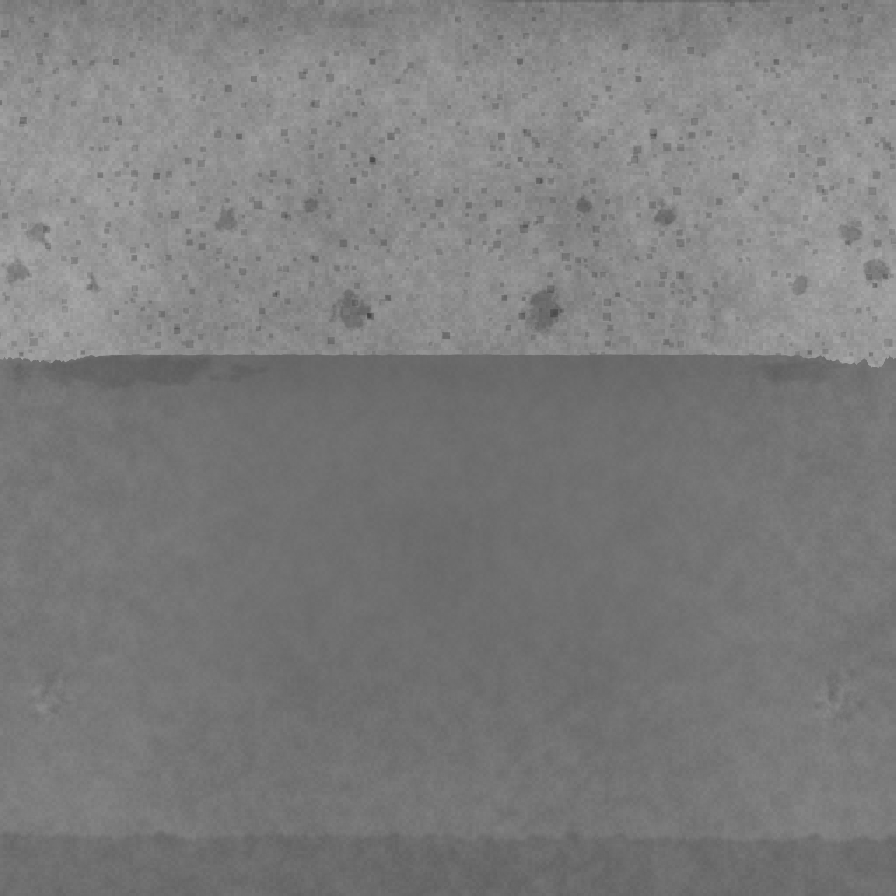
A WebGL 2 fragment shader for this texture:

```glsl
#version 300 es
precision highp float;
// Weathered concrete wall: pale pitted upper slab over a smooth dark lower slab.
uniform vec2 u_resolution;
out vec4 fragColor;

const float LEDGE_Y = 0.604;
const float FOOT_Y = 0.066;
const float AXIS_X = 0.498;

float hash(vec2 p) {
  vec3 q = fract(vec3(p.xyx) * 0.1031);
  q += dot(q, q.yzx + 33.33);
  return fract((q.x + q.y) * q.z);
}

float valueNoise(vec2 p) {
  vec2 cell = floor(p), f = fract(p);
  f = f * f * (3.0 - 2.0 * f);
  float low = mix(hash(cell), hash(cell + vec2(1, 0)), f.x);
  float high = mix(hash(cell + vec2(0, 1)), hash(cell + vec2(1, 1)), f.x);
  return mix(low, high, f.y);
}

// Layered noise centred on zero.
float fbm(vec2 p) {
  float sum = 0.0, weight = 0.5;
  for (int i = 0; i < 4; i++) {
    sum += weight * (valueNoise(p) - 0.5);
    p = p * 2.03 + 17.1;
    weight *= 0.5;
  }
  return sum;
}

// Blocky random grain, centred on zero.
float grain(vec2 p, float count) {
  return hash(floor(p * count) + 5.0) - 0.5;
}

// Square pits, at most one in each cell.
float pits(vec2 p, float count, float density, float size, float blur) {
  vec2 cell = floor(p * count);
  float present = step(hash(cell + 31.0), density);
  vec2 shift = (vec2(hash(cell + 7.0), hash(cell + 13.0)) - 0.5) * 0.4;
  vec2 d = abs(fract(p * count) - 0.5 - shift);
  float halfSide = size * mix(0.6, 1.2, hash(cell + 43.0));
  float soft = blur * count;
  return present * (1.0 - smoothstep(halfSide - soft, halfSide + soft, max(d.x, d.y)));
}

// Round patch with a ragged rim.
float patchMask(vec2 p, vec2 centre, vec2 radius, float ragged) {
  float d = length((p - centre) / radius) + ragged;
  return 1.0 - smoothstep(0.55, 1.2, d);
}

float upperSlab(vec2 uv, vec2 m, float blur) {
  float side = smoothstep(0.12, 0.5, m.x);
  float lowness = 1.0 - smoothstep(0.6, 0.85, uv.y);
  float tone = 0.553 + 0.018 * side + 0.045 * side * lowness;
  tone -= 0.07 * smoothstep(0.91, 1.0, uv.y);
  tone -= 0.03 * (1.0 - side) * lowness;
  tone += 0.02 * exp(-pow((uv.y - 0.87) / 0.06, 2.0));
  tone += 0.09 * fbm(m * vec2(7, 9) + 3.0) + 0.09 * fbm(uv * vec2(60, 45));
  tone += 0.035 * grain(uv, 128.0) + 0.04 * grain(uv, 256.0);

  // Scattered pits, sparser near the top
  float spread = 1.0 - 0.5 * smoothstep(0.85, 1.0, uv.y);
  tone -= 0.09 * pits(uv, 64.0, 0.1 * spread, 0.25, blur);
  tone -= 0.07 * pits(uv + 0.37, 105.0, 0.09 * spread, 0.32, blur);
  tone -= 0.13 * pits(m + 0.21, 46.0, 0.045 * spread, 0.16, blur);

  // Larger mirrored stains: distance from axis, height, radius
  vec3 stains[6] = vec3[6](vec3(0.453, 0.740, 0.012), vec3(0.482, 0.697, 0.013),
    vec3(0.246, 0.757, 0.014), vec3(0.105, 0.652, 0.019),
    vec3(0.393, 0.682, 0.009), vec3(0.151, 0.772, 0.010));
  float ragged = 1.8 * fbm(uv * 95.0);
  for (int i = 0; i < 6; i++)
    tone -= 0.11 * patchMask(m, stains[i].xy, stains[i].z * vec2(1.0, 1.1), ragged);

  // Shadow line along the top rim
  float rim = smoothstep(0.53, 0.58, uv.x) * (1.0 - smoothstep(0.84, 0.89, uv.x));
  return tone - 0.08 * rim * smoothstep(0.996, 0.999, uv.y);
}

float lowerSlab(vec2 uv, vec2 m) {
  float side = smoothstep(0.16, 0.5, m.x);
  float tone = 0.437 + 0.033 * side;
  tone += 0.022 * (1.0 - smoothstep(0.07, 0.3, uv.y));
  tone -= 0.026 * smoothstep(0.53, 0.595, uv.y) * (1.0 - 0.4 * side);
  float wear = mix(0.5, 1.0, max(side, 1.0 - smoothstep(0.1, 0.35, uv.y)));
  tone += 0.04 * fbm(m * 8.0 + 9.0) + 0.065 * wear * fbm(uv * vec2(75, 65));
  tone += 0.024 * wear * grain(uv, 256.0);

  // Scuffs near both sides
  float scuff = patchMask(m, vec2(0.437, 0.222), vec2(0.028, 0.03), fbm(uv * 40.0));
  tone += 0.2 * scuff * fbm(uv * 100.0 + 4.0);

  // Stain hanging under the left part of the ledge
  float ragged = 1.5 * fbm(uv * vec2(45, 80));
  tone -= 0.045 * patchMask(uv, vec2(0.14, 0.587), vec2(0.13, 0.018), ragged);
  tone -= 0.04 * patchMask(uv, vec2(0.885, 0.585), vec2(0.045, 0.015), ragged);

  // Darker foot band with a worn upper edge
  float footEdge = FOOT_Y + 0.018 * fbm(vec2(uv.x * 55.0, 2.0));
  float foot = 1.0 - smoothstep(footEdge - 0.004, footEdge + 0.004, uv.y);
  return tone - foot * (0.042 + 0.012 * side);
}

void main() {
  vec2 uv = gl_FragCoord.xy / u_resolution;
  vec2 mirrored = vec2(abs(uv.x - AXIS_X), uv.y);
  float blur = 0.7 / u_resolution.y;

  // The ledge is straight in the middle and crumbles at the sides
  float crumble = smoothstep(0.36, 0.48, mirrored.x);
  float ledge = LEDGE_Y - 0.008 * crumble;
  ledge += (0.002 + 0.022 * crumble) * fbm(vec2(uv.x * 110.0, uv.y * 30.0));
  float isUpper = smoothstep(ledge - blur, ledge + blur, uv.y);

  float tone = mix(lowerSlab(uv, mirrored), upperSlab(uv, mirrored, blur), isUpper);
  fragColor = vec4(vec3(tone), 1.0);
}
```
